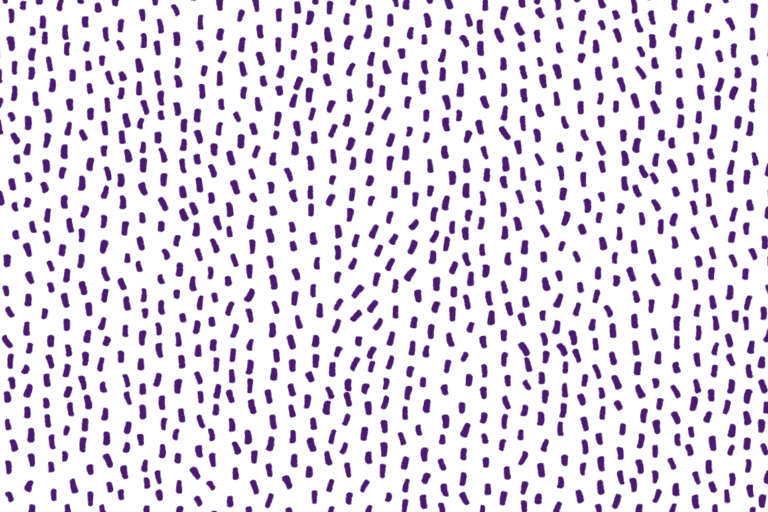
This pattern is drawn by a Shadertoy shader. Its source:

```glsl
// Scattered short purple brush dashes, mostly upright, on white.
#define CELL vec2(0.0371, 0.0469)   // mean spacing, in canvas heights
#define HALF_LENGTH 0.0119
#define HALF_WIDTH 0.0058
#define SOFTNESS 0.0042             // width of the soft edge
#define JITTER vec2(0.44, 0.30)     // random shift, in cells
#define DRIFT 0.75                  // slow shift of the rows, in cells
#define TILT 0.5                    // random lean, in radians
#define BAND_TILT 0.36              // extra lean along the middle
#define ROUGHNESS 0.0012
#define INK vec3(0.295, 0.105, 0.445)
#define PAPER vec3(1.0)

vec4 hash4(vec2 p) {
    vec4 q = fract(p.xyxy * vec4(0.1031, 0.1030, 0.0973, 0.1099));
    q += dot(q, q.wzxy + 33.33);
    return fract((q.xxyz + q.yzzw) * q.zywx);
}

float noise(vec2 p) {
    vec2 i = floor(p), f = fract(p);
    f = f * f * (3.0 - 2.0 * f);
    float low = mix(hash4(i).x, hash4(i + vec2(1, 0)).x, f.x);
    float high = mix(hash4(i + vec2(0, 1)).x, hash4(i + vec2(1, 1)).x, f.x);
    return mix(low, high, f.y);
}

// Signed distance to one tapered, slightly bent dash centred at the origin.
float dashDistance(vec2 d, float angle, vec4 shape) {
    vec2 axis = vec2(sin(angle), cos(angle));
    vec2 q = vec2(dot(d, vec2(axis.y, -axis.x)), dot(d, axis));
    float halfLength = HALF_LENGTH * mix(0.72, 1.24, sqrt(shape.x));
    float along = clamp(q.y / halfLength, -1.0, 1.0);
    q.x += (shape.w - 0.5) * 0.004 * (along * along - 0.4);
    float halfWidth = HALF_WIDTH * mix(0.86, 1.14, shape.y);
    halfWidth *= 1.0 + (shape.z - 0.5) * 0.45 * along;
    float corner = halfWidth * 0.8;
    vec2 b = abs(q) - vec2(halfWidth, halfLength) + corner;
    return length(max(b, 0.0)) + min(max(b.x, b.y), 0.0) - corner;
}

void mainImage(out vec4 fragColor, in vec2 fragCoord) {
    vec2 p = fragCoord / iResolution.y;
    float middle = 0.5 * iResolution.x / iResolution.y;

    // Nearest dash among the neighbouring cells of a staggered grid
    float nearest = 1.0;
    float column = floor(p.x / CELL.x);
    for (int i = -1; i <= 1; i++) {
        float x = column + float(i);
        float stagger = 0.5 * mod(x, 2.0);
        float row = floor(p.y / CELL.y - stagger);
        for (int j = -1; j <= 1; j++) {
            vec2 id = vec2(x, row + float(j)) + 40.0;
            vec4 place = hash4(id);
            vec4 shape = hash4(id + 217.0);
            vec2 drift = vec2(noise(id * 0.21 + 7.0), noise(id * 0.19 + 63.0)) - 0.5;
            vec2 center = id - 40.0 + vec2(0.5, 0.5 + stagger);
            center = (center + drift * DRIFT + (place.xy - 0.5) * JITTER) * CELL;

            // Lean follows a slow field, with a stronger band in the middle
            float band = (center.x - middle + 0.02) / 0.1;
            float angle = (place.z + place.w - 1.0) * TILT - 0.07
                        + (noise(id * 0.27 + 150.0) - 0.5) * 0.4
                        + BAND_TILT * exp(-band * band);
            nearest = min(nearest, dashDistance(p - center, angle, shape));
        }
    }

    // Rough brush edge, then ink over paper
    nearest += (noise(p * 260.0 + 11.0) - 0.5) * ROUGHNESS;
    float edge = 0.5 * max(SOFTNESS, 1.2 / iResolution.y);
    float ink = 1.0 - smoothstep(-edge, edge, nearest);
    fragColor = vec4(mix(PAPER, INK, ink), 1.0);
}
```
